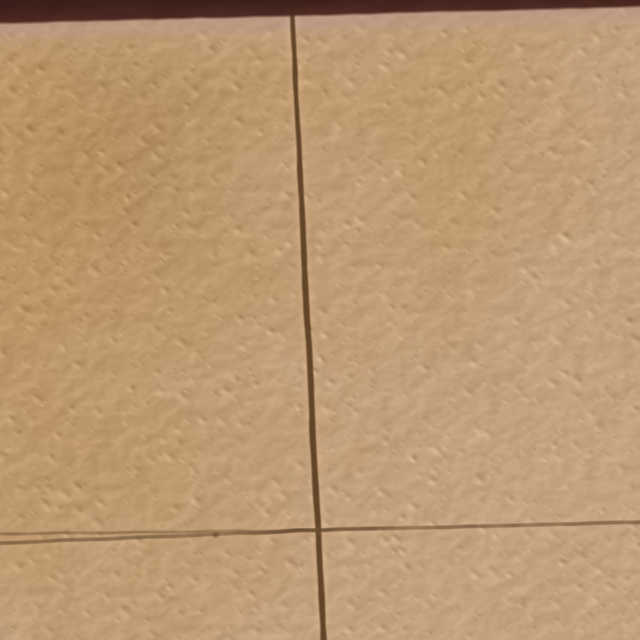
A Shadertoy shader for this texture:

```glsl
// Sandy beige wall tiles with thin, slightly skewed brown joints below a dark trim.

const vec3 SAND = vec3(0.765, 0.638, 0.502);
const vec3 OCHRE = vec3(0.735, 0.580, 0.400);
const vec3 PINK_EDGE = vec3(0.73, 0.60, 0.53);
const vec3 JOINT = vec3(0.35, 0.235, 0.13);
const vec3 THIN_JOINT = vec3(0.42, 0.31, 0.20);
const vec3 TRIM = vec3(0.275, 0.145, 0.12);

float hash(vec2 p) {
    vec3 q = fract(vec3(p.xyx) * 0.1031);
    q += dot(q, q.yzx + 33.33);
    return fract((q.x + q.y) * q.z);
}

float noise(vec2 p) {
    vec2 i = floor(p), f = fract(p);
    f = f * f * (3.0 - 2.0 * f);
    return mix(mix(hash(i), hash(i + vec2(1, 0)), f.x),
               mix(hash(i + vec2(0, 1)), hash(i + vec2(1, 1)), f.x), f.y);
}

float fbm(vec2 p) {
    float sum = 0.0, amp = 0.5;
    for (int i = 0; i < 4; i++) {
        sum += amp * noise(p);
        p = mat2(1.6, 1.2, -1.2, 1.6) * p + 7.3;
        amp *= 0.5;
    }
    return sum;
}

// Soft line coverage at signed distance d
float stroke(float d, float halfWidth, float blur) {
    return 1.0 - smoothstep(halfWidth - blur, halfWidth + blur, abs(d));
}

float spot(vec2 p, vec2 center, vec2 radius) {
    vec2 d = (p - center) / radius;
    return exp(-dot(d, d));
}

// Relief lit from the upper left
float relief(vec2 p, float scale) {
    vec2 stepToLight = vec2(-0.35, 0.45);
    vec2 q = p * scale * vec2(0.85, 1.1);
    return noise(q) - noise(q + stepToLight);
}

// Scattered pits: a dark hollow beside a bright rim
float pits(vec2 p, float cells, float density) {
    vec2 id = floor(p * cells);
    float shade = 0.0;
    for (int y = -1; y <= 1; y++)
    for (int x = -1; x <= 1; x++) {
        vec2 c = id + vec2(x, y);
        float present = step(hash(c + 11.7), density);
        vec2 d = p * cells - c - vec2(hash(c + 3.1), hash(c + 5.9));
        d = mat2(0.8, 0.6, -0.6, 0.8) * d;
        float size = mix(0.12, 0.24, hash(c + 8.3));
        float strength = mix(0.3, 1.0, hash(c + 17.9));
        float rim = spot(d, vec2(0.0, -0.12), vec2(size * 1.5, size * 0.7));
        float hollow = spot(d, vec2(0.0, 0.12), vec2(size * 1.3, size * 0.7));
        shade += present * strength * (rim - hollow);
    }
    return shade;
}

vec3 tileSurface(vec2 p) {
    float warmth = spot(p, vec2(0.08, 0.68), vec2(0.36, 0.42))
                 + 0.55 * spot(p, vec2(0.72, 0.80), vec2(0.26, 0.28))
                 + 0.40 * spot(p, vec2(0.12, 0.12), vec2(0.30, 0.25));
    warmth += 0.5 * (fbm(p * 7.0) - 0.47);
    vec3 color = mix(SAND, OCHRE, clamp(warmth, 0.0, 1.0));
    color -= 0.03 * spot(p, vec2(0.22, 0.76), vec2(0.17, 0.15));
    color += 0.030 * (fbm(p * 28.0 + 4.0) - 0.47);
    float grain = 0.055 * relief(p, 62.0) + 0.04 * relief(p + 3.0, 125.0);
    return color + grain + 0.075 * pits(p, 34.0, 0.42) + 0.045 * pits(p + 5.0, 62.0, 0.3);
}

void mainImage(out vec4 fragColor, in vec2 fragCoord) {
    vec2 uv = fragCoord / iResolution.xy;
    float blur = max(0.0018, 0.8 / iResolution.y);
    float wear = noise(uv * 45.0);
    vec3 color = tileSurface(uv);

    // Pale strip beneath the trim
    float trimDist = uv.y - (0.9635 + 0.026 * uv.x) - 0.0015 * (wear - 0.5);
    color = mix(color, PINK_EDGE + 0.05 * relief(uv, 90.0), 0.75 * smoothstep(-0.042, -0.006, trimDist));

    // Vertical joint, with a faint light border
    float vDist = uv.x - (0.505 - 0.050 * uv.y) - 0.002 * (noise(vec2(uv.y * 22.0, 2.0)) - 0.5);
    float vWidth = mix(0.0046, 0.0036, smoothstep(0.5, 0.95, uv.y)) + 0.001 * (wear - 0.5);
    color += 0.025 * stroke(vDist, 0.011, 0.004);
    color = mix(color, JOINT, 0.92 * stroke(vDist, vWidth, blur * 1.3));

    // Horizontal joint bends at the crossing; its left part splits in two
    float fromCross = uv.x - 0.496;
    float leftSide = step(fromCross, 0.0);
    float hDist = uv.y - 0.172 - fromCross * mix(0.023, 0.042, leftSide)
                - 0.0016 * (noise(vec2(uv.x * 30.0, 9.0)) - 0.5);
    float fade = mix(0.92, 0.62, smoothstep(0.03, 0.16, abs(fromCross))) + 0.25 * (wear - 0.5);
    color += 0.015 * stroke(hDist, 0.009, 0.004);
    color = mix(color, THIN_JOINT, fade * stroke(hDist, 0.0029, blur));
    float splitDist = hDist + 0.029 * min(fromCross, 0.0);
    float splitInk = leftSide * (0.3 + 0.3 * wear);
    color = mix(color, THIN_JOINT, splitInk * stroke(splitDist, 0.0022, blur));
    color = mix(color, JOINT, 0.7 * spot(uv, vec2(0.337, 0.164), vec2(0.005, 0.004)));

    // Dark trim along the top
    vec3 trim = TRIM + 0.045 * (fbm(uv * vec2(35.0, 70.0)) - 0.47);
    trim *= mix(1.08, 0.82, smoothstep(0.0, 0.035, trimDist));
    color = mix(color, trim, smoothstep(-0.0035, 0.0035, trimDist));

    fragColor = vec4(clamp(color, 0.0, 1.0), 1.0);
}
```
